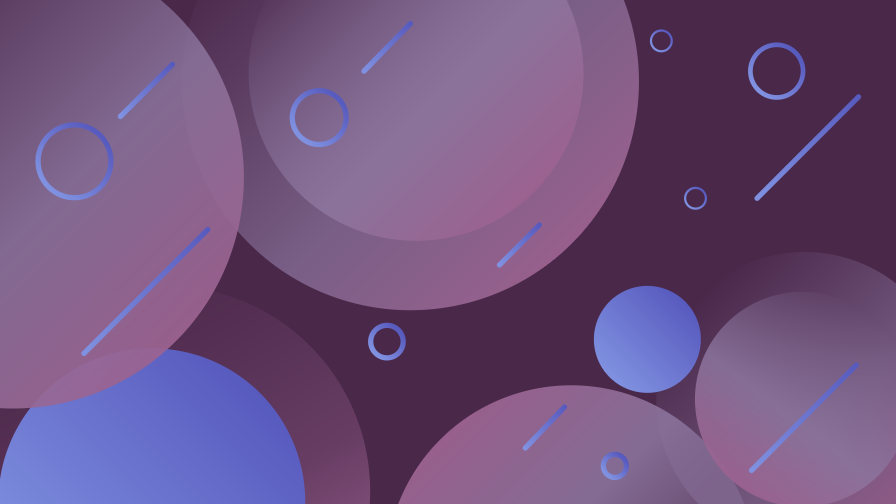
Give the GLSL for this background, as a WebGL 2 fragment shader.

```glsl
#version 300 es
precision highp float;
// Translucent violet discs over plum, with blue spheres, rings and slanted strokes.

uniform vec2 u_resolution;
out vec4 outColor;

const float CANVAS_HEIGHT = 9.0; // the canvas is 16 by 9 units

const vec3 PLUM = vec3(0.288, 0.155, 0.290);
const vec3 MIST = vec3(0.55, 0.46, 0.62);
const vec3 ROSE = vec3(0.61, 0.385, 0.565);
const vec3 SKY = vec3(0.50, 0.57, 0.88);
const vec3 INDIGO = vec3(0.345, 0.355, 0.745);

// Rings: centre, radius, half width
const vec4 RINGS[7] = vec4[7](
    vec4(1.33, 6.12, 0.65, 0.047), vec4(5.70, 6.90, 0.48, 0.047),
    vec4(13.87, 7.73, 0.47, 0.042), vec4(11.81, 8.27, 0.185, 0.02),
    vec4(12.42, 5.46, 0.185, 0.02), vec4(6.91, 2.90, 0.29, 0.047),
    vec4(10.98, 0.68, 0.205, 0.047));

// Strokes: lower end, upper end
const vec4 STROKES[7] = vec4[7](
    vec4(2.15, 6.92, 3.08, 7.85), vec4(6.50, 7.73, 7.33, 8.58),
    vec4(1.50, 2.69, 3.71, 4.90), vec4(8.92, 4.27, 9.63, 4.98),
    vec4(13.52, 5.46, 15.33, 7.27), vec4(9.38, 1.00, 10.08, 1.73),
    vec4(13.42, 0.60, 15.29, 2.48));
const float STROKE_HALF_WIDTH = 0.047;

// Smooth coverage of a signed distance, one pixel wide
float cover(float dist, float pixel) {
    return clamp(0.5 - dist / pixel, 0.0, 1.0);
}

float segmentDistance(vec2 p, vec2 a, vec2 b) {
    vec2 ab = b - a;
    float h = clamp(dot(p - a, ab) / dot(ab, ab), 0.0, 1.0);
    return length(p - a - ab * h);
}

// Position along a direction across a disc, 0 to 1
float across(vec2 offset, float radius, vec2 direction) {
    return clamp(0.5 + 0.5 * dot(offset, normalize(direction)) / radius, 0.0, 1.0);
}

vec3 blueRamp(vec2 offset, float radius) {
    return mix(SKY, INDIGO, across(offset, radius, vec2(1.0)));
}

// Disc fading from clear through a middle tint to rose; opacity holds the last two stops
vec3 veil(vec3 base, vec2 p, vec3 disc, vec2 direction, vec3 tint, vec2 opacity, float pixel) {
    vec2 offset = p - disc.xy;
    float t = across(offset, disc.z, direction);
    float rise = min(t / 0.6, 1.0);
    float late = max((t - 0.6) / 0.4, 0.0);
    float alpha = mix(opacity.x * rise, opacity.y, late);
    return mix(base, mix(tint, ROSE, late), alpha * cover(length(offset) - disc.z, pixel));
}

vec3 sphere(vec3 base, vec2 p, vec3 disc, float pixel) {
    vec2 offset = p - disc.xy;
    return mix(base, blueRamp(offset, disc.z), cover(length(offset) - disc.z, pixel));
}

void main() {
    float pixel = CANVAS_HEIGHT / u_resolution.y;
    vec2 p = gl_FragCoord.xy * pixel;
    vec2 downRight = vec2(1.0, -1.0);
    vec3 color = PLUM;

    // Lower left sphere and its halo
    color = veil(color, p, vec3(2.94, 0.23, 3.67), vec2(0.5, -0.87), ROSE, vec2(0.35, 0.9), pixel);
    color = sphere(color, p, vec3(2.71, 0.04, 2.74), pixel);

    // Upper discs
    color = veil(color, p, vec3(7.33, 7.54, 4.08), downRight, MIST, vec2(0.7, 0.95), pixel);
    color = veil(color, p, vec3(7.43, 7.69, 2.99), downRight, MIST, vec2(0.9, 0.95), pixel);
    color = veil(color, p, vec3(0.23, 5.83, 4.125), downRight, MIST, vec2(0.85, 0.93), pixel);

    // Lower right discs and the small sphere
    color = veil(color, p, vec3(10.20, -1.19, 3.31), -downRight, MIST, vec2(0.87, 0.95), pixel);
    color = veil(color, p, vec3(14.37, 1.85, 2.65), downRight, MIST, vec2(0.6, 0.85), pixel);
    color = veil(color, p, vec3(14.33, 1.87, 1.92), vec2(-0.6, -0.8), MIST, vec2(0.85, 0.93), pixel);
    color = sphere(color, p, vec3(11.56, 2.94, 0.955), pixel);

    // Blue rings
    for (int i = 0; i < RINGS.length(); i++) {
        vec4 ring = RINGS[i];
        vec2 offset = p - ring.xy;
        float dist = abs(length(offset) - ring.z) - ring.w;
        color = mix(color, blueRamp(offset, ring.z), cover(dist, pixel));
    }

    // Blue slanted strokes
    for (int i = 0; i < STROKES.length(); i++) {
        vec4 ends = STROKES[i];
        vec2 offset = p - 0.5 * (ends.xy + ends.zw);
        float reach = 0.5 * distance(ends.xy, ends.zw);
        float dist = segmentDistance(p, ends.xy, ends.zw) - STROKE_HALF_WIDTH;
        color = mix(color, blueRamp(offset, reach), cover(dist, pixel));
    }

    outColor = vec4(color, 1.0);
}
```
